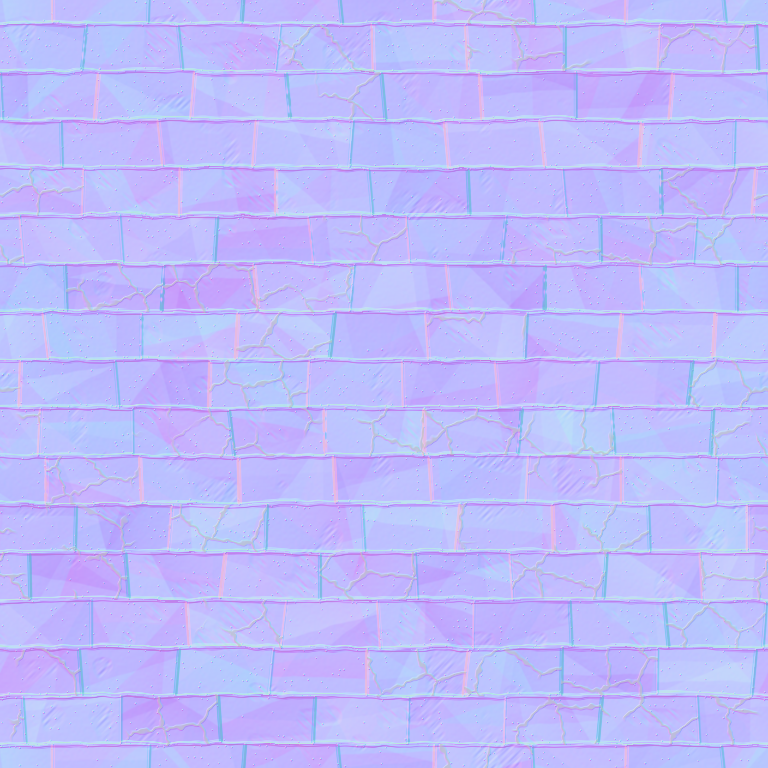
Reproduce this texture map procedurally as a Shadertoy shader.

```glsl
// Tangent-space normal map of a worn brick wall: 16 staggered rows of 8 bricks.
// A height field holds joints, cracks, pits and scratches; its gradient is added
// to chiselled facet tilts, then packed as a gamma-encoded normal (green faces down).

struct Brick {
    vec2 id;      // wrapped column and row
    vec2 local;   // position from the centre, in row heights
    vec2 joint;   // wrapped index of the nearest vertical joint
    float side;   // signed distance to that joint, in canvas units
    float edge;   // distance to the nearest horizontal joint
};

// Horizontal stagger of each row, top to bottom, in brick lengths
const float stagger[16] = float[16](
    .54, .88, .01, .66, .87, .25, .68, .46,
    .20, .40, .48, .77, .32, .95, .84, .27);

float hash(vec2 p) {
    return fract(sin(dot(p, vec2(127.1, 311.7))) * 43758.5);
}

vec2 hash2(vec2 p) {
    return vec2(hash(p), hash(p + 37.3));
}

// Value noise that tiles over the unit square
float noise(vec2 uv, vec2 freq) {
    vec2 p = uv * freq, i = floor(p), f = fract(p);
    f = f * f * (3. - 2. * f);
    vec2 a = mod(i, freq), b = mod(i + 1., freq);
    return mix(mix(hash(a), hash(vec2(b.x, a.y)), f.x),
               mix(hash(vec2(a.x, b.y)), hash(b), f.x), f.y);
}

Brick brickAt(vec2 uv) {
    Brick b;
    // Rows waver slightly along their length
    float waver = .06 * noise(uv, vec2(14, 16)) + .04 * noise(uv, vec2(60, 32)) - .05;
    float y = (1. - uv.y) * 16. + .5 + waver;
    float row = mod(floor(y), 16.), v = fract(y) - .5;
    float x = uv.x * 8. - stagger[int(row)];
    float nearest = floor(x + .5);
    b.joint = vec2(mod(nearest, 8.), row);
    // Joints are shifted and leaning a little
    vec2 jitter = hash2(b.joint + 5.7) - .5;
    float f = x - nearest - .04 * jitter.x - .12 * jitter.y * v;
    float col = nearest - (f < 0. ? 1. : 0.);
    b.id = vec2(mod(col, 8.), row);
    b.local = vec2((x - col - .5) * 2., -v);
    b.side = f / 8.;
    b.edge = (.5 - abs(v)) / 16.;
    return b;
}

// Cracks follow Voronoi borders on some bricks; 1 in the core, 0 outside
float crack(vec2 uv, Brick b, float width) {
    if (hash(b.id + 2.3) < .66) return 0.;
    vec2 bend = vec2(noise(uv, vec2(150)), noise(uv + .37, vec2(150))) - .5;
    vec2 p = b.local * .95 + .09 * bend + b.id * 13.;
    vec2 cell = floor(p), first = vec2(9.), second = vec2(9.);
    for (int j = -1; j <= 1; j++)
    for (int i = -1; i <= 1; i++) {
        vec2 c = cell + vec2(i, j);
        vec2 r = c + hash2(c) - p;
        if (dot(r, r) < dot(first, first)) { second = first; first = r; }
        else if (dot(r, r) < dot(second, second)) second = r;
    }
    float d = .5 * (dot(second, second) - dot(first, first)) / length(second - first);
    return (1. - smoothstep(.2 * width, width, d)) * smoothstep(.25, .4, noise(uv, vec2(20)));
}

float height(vec2 uv) {
    Brick b = brickAt(uv);

    // Each brick has its own sloping, ragged top and bottom edge
    float upper = sign(b.local.y);
    vec2 along = vec2(uv.x, fract(b.id.y / 16. + .03 * upper));
    vec2 level = hash2(b.id + upper * .3 + 1.9);
    float inset = b.edge - .0022 * mix(level.x, level.y, b.local.x * .5 + .5);
    inset -= .0011 * noise(along, vec2(90, 512));
    float depth = .0007 + .0013 * noise(along, vec2(40, 256));
    float h = -depth * (1. - smoothstep(0., .0016, inset));
    float ledge = smoothstep(.45, .7, noise(along, vec2(22, 128)));
    h -= .0006 * ledge * (1. - smoothstep(.002, .0032, inset));

    // Thin groove down each vertical joint, and shallow cracks
    h -= .0008 * (1. - smoothstep(0., .002, abs(b.side)));
    h -= .0007 * crack(uv, b, .045);

    // Small pits, denser on some bricks
    vec2 g = uv * 128., cell = floor(g);
    vec2 offset = fract(g) - .2 - .6 * hash2(cell);
    float pit = step(.74 + .22 * hash(b.id + 8.1), hash(cell + 4.4));
    h -= .0009 * pit * (1. - smoothstep(.02, .13 + .09 * hash(cell + 9.2), length(offset)));

    // Clustered scratches, leaning either way by brick, and fine grain
    vec2 diagonal = vec2(uv.x + uv.y, uv.x - uv.y);
    if (hash(b.id + 14.6) > .5) diagonal = diagonal.yx;
    float scratched = smoothstep(.7, .88, noise(uv, vec2(30)));
    h += .0009 * scratched * noise(diagonal, vec2(50, 210));
    return h + .00012 * noise(uv, vec2(240));
}

// Random planes cut across the brick, each crisp on one side and fading away
vec2 facetTilt(Brick b) {
    vec2 tilt = vec2(0);
    for (int i = 0; i < 4; i++) {
        vec2 seed = b.id + float(i) * 17.3;
        float angle = 6.283 * hash(seed + 1.1);
        vec2 centre = (hash2(seed + 3.7) - .5) * vec2(1.8, .8);
        float s = dot(b.local - centre, vec2(cos(angle), sin(angle)));
        vec2 lean = (hash2(seed + 6.9) - .5) * vec2(.22, .42);
        tilt += lean * smoothstep(0., .05, s) * exp(-max(s, 0.));
    }
    return tilt - vec2(.25 * tilt.y, 0.);
}

void mainImage(out vec4 fragColor, in vec2 fragCoord) {
    vec2 uv = fragCoord / iResolution.xy;
    Brick b = brickAt(uv);
    vec2 e = vec2(.0007, 0);
    vec2 slope = vec2(height(uv - e.xy) - height(uv + e.xy),
                      height(uv + e.yx) - height(uv - e.yx)) / (2. * e.x);
    slope += facetTilt(b) + vec2(.05, .03);

    // Vertical joints step up or down between neighbours; a few are crumbled
    float kind = hash(b.joint + 11.9);
    float band = 1. - smoothstep(.0018, .0036, abs(b.side));
    band *= smoothstep(.001, .003, b.edge);
    if (hash(b.joint + 21.3) > .8) band *= 2. * noise(uv, vec2(200)) - .3;
    slope.x += (kind > .5 ? 1. : -1.) * (.2 + .9 * hash(b.joint + 15.1)) * band;

    // Steep spots are capped and shortened, crack cores lose their facing
    float steep = length(slope);
    slope *= min(1., 1.15 / steep);
    vec3 normal = normalize(vec3(slope, 1)) * (1. - .22 * smoothstep(.4, 1.1, steep));
    normal = mix(normal, vec3(.02, .05, .1), .65 * crack(uv, b, .032));
    fragColor = vec4(pow(normal * .5 + .5, vec3(1. / 2.2)), 1);
}
```
